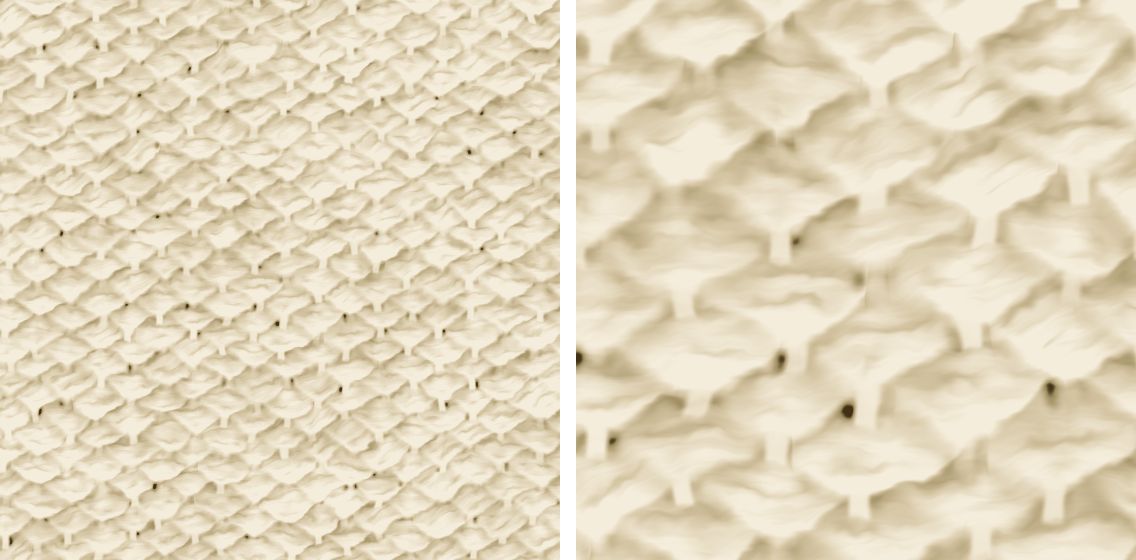
Left: the whole. Right: its middle third, enlarged.
A Shadertoy shader for this texture:

```glsl
const vec2 GRID = vec2(9.0, 33.3);          // stitches across, staggered rows up
const vec2 GRID_OFFSET = vec2(0.12, 0.3);
const vec3 HOLE = vec3(0.26, 0.19, 0.07);
const vec3 TAN = vec3(0.66, 0.59, 0.42);
const vec3 SAND = vec3(0.84, 0.78, 0.65);
const vec3 CREAM = vec3(0.96, 0.93, 0.86);

float hash(vec2 p) {
    vec3 q = fract(p.xyx * 0.1031);
    q += dot(q, q.yzx + 33.33);
    return fract((q.x + q.y) * q.z);
}

// Distance to the nearest scattered point
float cellular(vec2 p) {
    vec2 cell = floor(p);
    float nearest = 2.0;
    for (int j = -1; j <= 1; j++)
    for (int i = -1; i <= 1; i++) {
        vec2 c = cell + vec2(i, j);
        vec2 point = c + vec2(hash(c), hash(c + 57.3));
        nearest = min(nearest, distance(p, point));
    }
    return nearest;
}

// Layered sines, roughly -1 to 1
float waves(vec2 p) {
    float sum = 0.0, amplitude = 0.5;
    for (int i = 0; i < 4; i++) {
        sum += amplitude * sin(p.x + 1.7 * sin(p.y + float(i)));
        p = mat2(1.2, 1.5, -1.5, 1.2) * p + 2.3;
        amplitude *= 0.6;
    }
    return sum;
}

// Lower outline of a stitch: a bowed V, closed off at the cell sides
float stitchEdge(float across, float bow, float shift) {
    float side = 2.0 * abs(across);
    float bowed = pow(2.0 * abs(across - shift), bow);
    return 0.2 + 1.2 * bowed + 1.5 * smoothstep(0.85, 1.0, side);
}

// Brightness of the fibres, which run sideways and lean up to the right
float fibreTone(float across, float y, float rise, vec2 id) {
    float lean = mix(0.1, 2.6, pow(hash(id + 5.1), 2.5));
    vec2 q = vec2(across, y - lean * across);
    vec2 seed = 19.0 * vec2(hash(id + 1.7), hash(id + 8.9));
    float inner = smoothstep(0.1, 0.8, rise);
    float clumps = cellular(q * vec2(2.6, 2.0) + seed);
    float wander = waves(q * vec2(4.0, 1.5) + seed);
    float furrow = pow(0.5 + 0.5 * sin(q.y * 7.0 + 2.2 * wander + seed.x), 4.0);
    float fuzz = waves(q * vec2(6.0, 13.0) + seed);
    return 1.1 - 0.3 * clumps * inner
         - 0.26 * furrow * inner * smoothstep(0.15, 0.6, clumps)
         + 0.05 * fuzz + 0.16 * (hash(id + 3.3) - 0.5);
}

// Small dark gaps on either side of a tie
float gapDepth(float across, float y, vec2 id) {
    float side = across < 0.0 ? 11.0 : 23.0;
    float open = 0.25 + 1.0 * smoothstep(0.84, 0.98, hash(id + side));
    vec2 d = vec2(abs(across) - 0.085, y - 0.1 - 0.5 * across) / vec2(0.04, 0.2);
    return open * exp(-dot(d, d));
}

// Rows are laid from the bottom up, each shading the one below it
float weaveTone(vec2 p, float pixel) {
    float tone = 0.5;
    float baseRow = floor(p.y);
    for (int i = -3; i <= 3; i++) {
        float row = baseRow + float(i);
        float x = p.x - 0.5 * mod(row, 2.0);
        vec2 id = vec2(floor(x), row);
        float across = fract(x) - 0.5;
        float y = p.y - row + 0.55 * (hash(id) - 0.5);

        float shift = 0.14 * (hash(id + 7.7) - 0.6);
        float bow = mix(0.9, 1.6, hash(id + 4.4));
        float rise = y - stitchEdge(across, bow, shift);
        float fromTip = across - shift;

        // Shade is deepest under the right flank
        float right = smoothstep(-0.3, 0.25, fromTip);
        float fade = 1.0 - smoothstep(0.3, 0.5, abs(across));
        float strength = mix(0.34, 0.74, hash(id + 6.6)) * mix(0.75, 1.0, right);
        tone -= strength * fade * exp(-1.9 * max(-rise, 0.0));
        tone -= gapDepth(fromTip, y, id);

        float soft = mix(0.42, 0.16, right) * mix(0.6, 1.2, hash(id + 9.2));
        float cover = smoothstep(-max(soft, pixel), max(soft, pixel), rise);
        float fibres = fibreTone(across, y, rise, id);
        tone = mix(tone, fibres, cover);

        // Short pale tie hanging from the tip
        float tie = smoothstep(0.35, 0.8, hash(id + 2.2));
        float width = 1.0 - smoothstep(0.035, 0.075, abs(fromTip));
        float span = smoothstep(-0.3, -0.1, y) * (1.0 - smoothstep(0.2, 0.6, y));
        tone = mix(tone, 1.0, 0.9 * tie * width * span);
    }
    return tone;
}

vec3 yarnColour(float tone) {
    vec3 colour = mix(HOLE, TAN, smoothstep(-0.6, 0.0, tone));
    colour = mix(colour, SAND, clamp(tone / 0.6, 0.0, 1.0));
    return mix(colour, CREAM, clamp((tone - 0.6) / 0.4, 0.0, 1.0));
}

void mainImage(out vec4 fragColor, in vec2 fragCoord) {
    vec2 uv = fragCoord / iResolution.xy;
    vec2 p = uv * GRID - GRID_OFFSET;
    // Uneven hand tension
    p += vec2(waves(uv * 17.0), waves(uv * 21.0 + 4.0)) * vec2(0.06, 0.22);
    p.y += 0.12 * waves(uv * vec2(60.0, 95.0));
    float tone = weaveTone(p, GRID.y / iResolution.y);
    tone += 0.07 * waves(uv * 9.0 + 1.0);
    fragColor = vec4(yarnColour(tone), 1.0);
}
```
